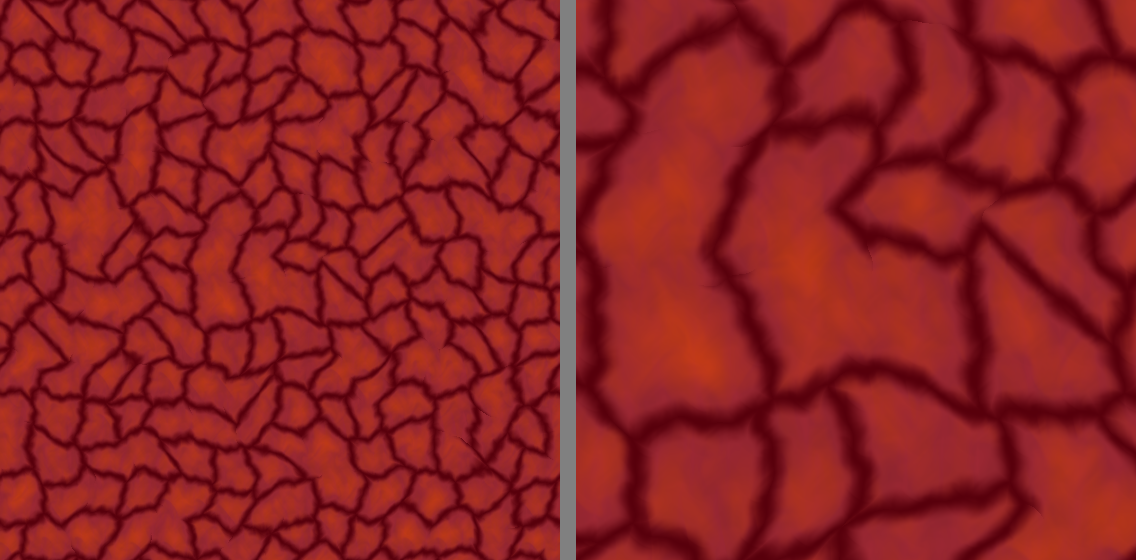
Left, the full canvas; right, a detail of the centre.
This texture is drawn by a three.js fragment shader. Its source:

```glsl
varying vec2 vUv;

#define TAU 6.2831853
#define GRID 14.0          // even, so the checkerboard of roots wraps
#define JITTER 0.8
#define MERGE 0.68         // share of odd cells that join a neighbour
#define WARP 0.013
#define CRACK_WIDTH 0.18
#define CRACK_COLOR vec3(0.345, 0.0, 0.045)
#define STONE_COLOR vec3(0.585, 0.148, 0.19)
#define GLOW_COLOR vec3(0.745, 0.222, 0.09)

vec2 hash2(vec2 c) {
  vec2 k = vec2(dot(c, vec2(127.1, 311.7)), dot(c, vec2(269.5, 183.3)));
  return fract(sin(k) * 43758.55);
}

vec2 wrapCell(vec2 c) {
  return floor(mod(c + 0.5, GRID));
}

// Even cells are roots; odd cells may join one of their four neighbours.
vec2 stoneOf(vec2 cell) {
  vec2 c = wrapCell(cell);
  vec2 h = hash2(c + 31.0);
  if (mod(c.x + c.y, 2.0) < 0.5 || h.x > MERGE) return c;
  float side = floor(h.y * 4.0);
  vec2 stride = side < 2.0 ? vec2(side * 2.0 - 1.0, 0.0) : vec2(0.0, side * 2.0 - 5.0);
  return wrapCell(c + stride);
}

vec2 siteOf(vec2 cell) {
  return cell + 0.5 + JITTER * (hash2(wrapCell(cell)) - 0.5);
}

// Layered sines that bend the outlines, coarse to fine.
vec2 wobble(vec2 uv) {
  float freq = 4.0;
  float amp = WARP;
  for (int i = 0; i < 4; i++) {
    uv += amp * sin(TAU * freq * uv.yx + vec2(1.3, 4.1) * float(i + 1));
    freq = floor(freq * 2.3);
    amp *= 0.42;
  }
  return uv;
}

// Folded sines for brush marks; whole-number frequencies keep them tiling.
float brush(vec2 uv, vec2 freq, float seed) {
  vec2 p = TAU * freq * uv + seed;
  for (int i = 1; i < 5; i++) {
    float f = float(i);
    p += 0.9 / f * sin(f * p.yx + vec2(seed, 2.0 * seed + f));
  }
  return 0.5 * (sin(p.x) + sin(p.y));
}

// x: distance to the crack, y: depth inside the stone, zw: stone id.
vec4 stones(vec2 p) {
  vec2 base = floor(p);
  vec2 nearest = vec2(9.0);
  vec2 stone = vec2(0.0);
  for (int j = -2; j <= 2; j++) {
    for (int i = -2; i <= 2; i++) {
      vec2 cell = base + vec2(float(i), float(j));
      vec2 toSite = siteOf(cell) - p;
      if (dot(toSite, toSite) < dot(nearest, nearest)) {
        nearest = toSite;
        stone = stoneOf(cell);
      }
    }
  }
  float edge = 9.0;
  float foreign = 9.0;
  for (int j = -2; j <= 2; j++) {
    for (int i = -2; i <= 2; i++) {
      vec2 cell = base + vec2(float(i), float(j));
      if (distance(stoneOf(cell), stone) > 0.5) {
        vec2 toSite = siteOf(cell) - p;
        edge = min(edge, dot(0.5 * (nearest + toSite), normalize(toSite - nearest)));
        foreign = min(foreign, length(toSite));
      }
    }
  }
  return vec4(edge, foreign - length(nearest), stone);
}

void main() {
  vec4 s = stones(wobble(vUv) * GRID);
  float seed = TAU * hash2(s.zw + 7.0).x;

  // Curved swirls and fine upright strokes, shifted per stone
  float swirl = brush(vUv, vec2(17.0, 13.0), seed);
  float streak = brush(vUv, vec2(47.0, 9.0), seed + 2.0);
  float grain = brush(vUv, vec2(31.0, 37.0), 1.0);

  // Warm glow toward the middle of each stone
  float glow = clamp(0.85 * s.y + 0.27 * swirl + 0.16 * streak - 0.1, 0.0, 1.0);
  vec3 color = mix(STONE_COLOR, GLOW_COLOR, glow);
  color *= 1.0 - 0.035 * streak - 0.02 * grain;

  // Soft dark cracks with uneven paint
  float body = smoothstep(-0.01, CRACK_WIDTH, s.x + 0.018 * grain + 0.012 * streak);
  color = mix(CRACK_COLOR, color, body);

  gl_FragColor = vec4(color, 1.0);
}
```
